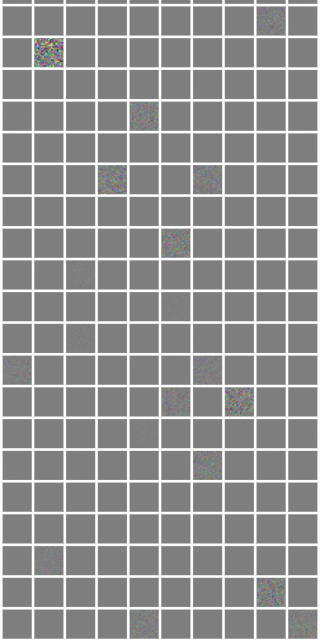
Reproduce this pattern procedurally as a WebGL 1 fragment shader.

```glsl
precision highp float;
// Grid of flat grey square tiles with white joints, a few tiles dusted with coloured grain.

uniform vec2 u_resolution;

float hashTile(vec2 p) {
  vec3 q = fract(p.xyx * 0.1031);
  q += dot(q, q.yzx + 33.33);
  return fract((q.x + q.y) * q.z);
}

vec3 hashColor(vec2 p) {
  vec3 q = fract(p.xyx * vec3(0.1031, 0.1030, 0.0973));
  q += dot(q, q.yxz + 33.33);
  return fract((q.xxy + q.yzz) * q.zyx);
}

// Signed colour offset of one grain: mostly near zero, rarely vivid
vec3 speck(vec2 p) {
  vec3 n = 2.0 * hashColor(p) - 1.0;
  return n * n * n;
}

// Smoothly interpolated field of specks
vec3 grain(vec2 p) {
  vec2 i = floor(p);
  vec2 f = smoothstep(0.0, 1.0, fract(p));
  vec3 low = mix(speck(i), speck(i + vec2(1.0, 0.0)), f.x);
  vec3 high = mix(speck(i + vec2(0.0, 1.0)), speck(i + 1.0), f.x);
  return mix(low, high, f.y);
}

void main() {
  // Ten columns centred across the width, twenty rows rising from the lower edge
  float pitch = 0.0992;
  vec2 uv = gl_FragCoord.xy / u_resolution.x;
  vec2 grid = vec2((uv.x - 0.5) / pitch + 5.0, uv.y / pitch);
  vec2 tile = floor(grid);
  float pixel = 1.0 / (u_resolution.x * pitch);

  // Grain strength is negligible on most tiles and strong on a few
  float wear = pow(hashTile(tile + 17.0), 24.0);
  vec3 color = vec3(0.496) + 0.5 * wear * grain(grid * 22.0 + 40.0);

  // White joints, measured from the nearest tile edge
  vec2 toEdge = 0.5 - abs(fract(grid) - 0.5);
  float joint = min(toEdge.x, toEdge.y) - 0.041;
  float cover = 1.0 - smoothstep(-0.7 * pixel, 0.7 * pixel, joint);
  gl_FragColor = vec4(mix(color, vec3(0.995), cover), 1.0);
}
```
